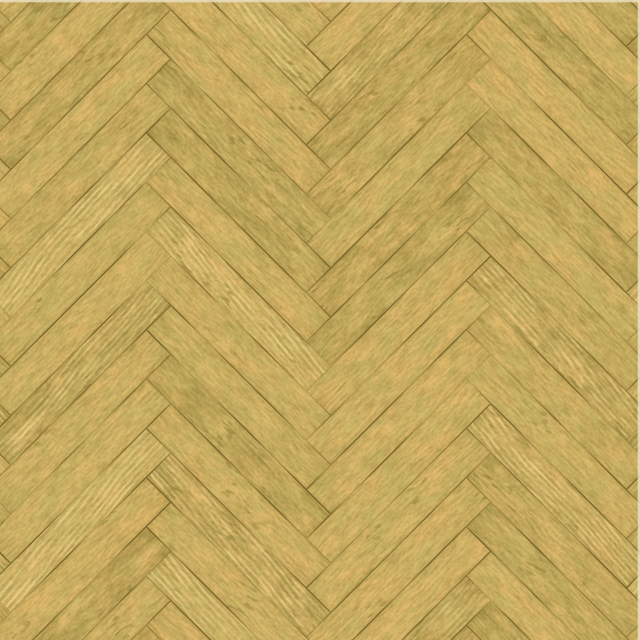
Reproduce this texture procedurally as a Shadertoy shader.

```glsl
// Honey-coloured oak herringbone parquet with varied planks and thin joints.
#define REPEATS_X 2.0
#define REPEATS_Y 13.0
#define OFFSET vec2(0.56, -0.11)
#define JOINT_HALF_WIDTH 0.016
#define EDGE_WIDTH 0.0035
#define OLIVE vec3(0.772, 0.690, 0.388)
#define WARM vec3(0.842, 0.698, 0.402)
#define SHADE vec3(0.600, 0.525, 0.245)
#define PALE vec3(0.885, 0.780, 0.500)
#define JOINT vec3(0.470, 0.390, 0.160)
#define EDGE vec3(0.930, 0.890, 0.780)

// Plank length, measured in plank widths
const float LENGTH = REPEATS_Y / REPEATS_X;

vec3 hash3(vec3 p) {
    p = fract(p * vec3(0.1031, 0.1130, 0.0973));
    p += dot(p, p.yxz + 33.33);
    return fract((p.xxy + p.yzz) * p.zyx);
}

vec2 gradient(vec2 cell) {
    float angle = 6.2832 * hash3(vec3(cell, 7.0)).x;
    return vec2(cos(angle), sin(angle));
}

float gradientNoise(vec2 p) {
    vec2 i = floor(p), f = p - i;
    vec2 u = f * f * f * (f * (f * 6.0 - 15.0) + 10.0);
    vec2 e = vec2(0.0, 1.0);
    float low = mix(dot(gradient(i), f), dot(gradient(i + e.yx), f - e.yx), u.x);
    float high = mix(dot(gradient(i + e.xy), f - e.xy), dot(gradient(i + e.yy), f - e.yy), u.x);
    return mix(low, high, u.y);
}

float fbm(vec2 p) {
    float sum = 0.0, amplitude = 1.0;
    for (int i = 0; i < 4; i++) {
        sum += amplitude * gradientNoise(p);
        p = p * 2.03 + 17.3;
        amplitude *= 0.65;
    }
    return sum;
}

// Returns position in the plank (along, across); id identifies the plank
vec2 herringbone(vec2 grid, out vec3 id) {
    float column = floor(grid.x / (2.0 * LENGTH));
    grid.x -= column * 2.0 * LENGTH;
    vec2 d = 0.5 * vec2(grid.x + grid.y, grid.x - grid.y);

    // Rising planks
    float row = -floor(d.y);
    vec2 local = vec2(d.x - row, fract(d.y));
    float kind = 0.0;

    // Falling planks, which may start in the previous column
    if (local.x < 0.0 || local.x >= LENGTH) {
        if (local.x < 0.0) {
            d += LENGTH;
            column -= 1.0;
        }
        row = floor(d.x - LENGTH);
        local = vec2(d.y + row, fract(d.x - LENGTH));
        kind = 1.0;
    }
    id = vec3(mod(column, REPEATS_X), mod(row, REPEATS_Y), kind);
    return clamp(local, vec2(0.0), vec2(LENGTH, 1.0));
}

vec3 oak(vec2 local, vec3 id) {
    vec3 tone = hash3(id * 19.7 + 3.1);
    vec3 figure = hash3(id * 31.3 + 11.9);
    vec2 p = local + floor(figure.xy * 90.0) + 5.0;

    // Broad tints and mottling
    float tint = 0.25 + 0.4 * tone.x + 0.8 * fbm(p * vec2(0.8, 2.0) + 7.0);
    vec3 color = mix(OLIVE, WARM, clamp(tint, 0.0, 1.0));
    float darkPlank = smoothstep(0.6, 0.9, tone.y);
    float mottle = fbm(p * vec2(0.9, 2.4));
    float shade = 0.05 + 0.2 * darkPlank + (0.15 + 0.28 * darkPlank) * mottle;

    // Fine, nearly straight grain along the plank
    float drift = 0.12 * gradientNoise(p * vec2(0.6, 1.0) + 29.0);
    vec2 fibre = vec2(p.x, p.y + drift);
    shade += 0.20 * gradientNoise(fibre * vec2(1.2, 8.0));
    shade += 0.42 * gradientNoise(fibre * vec2(2.8, 13.0) + 41.0);
    shade += 0.30 * gradientNoise(p * vec2(9.0, 15.0) + 53.0);

    // Thin pores gathered in patches
    float patchy = smoothstep(-0.1, 0.35, gradientNoise(p * vec2(0.6, 1.6) + 71.0));
    shade += 0.30 * patchy * smoothstep(0.12, 0.4, gradientNoise(fibre * vec2(1.6, 15.0) + 83.0));

    // Narrow light and dark bands on a few planks
    float bend = gradientNoise(p * vec2(0.35, 0.8) + 23.0);
    float stripe = sin(42.0 * (local.y + 0.08 * local.x) + 9.0 * bend);
    float striped = smoothstep(0.82, 0.9, figure.z) * (0.7 + gradientNoise(p * vec2(0.8, 3.0)));
    shade += 0.20 * striped * stripe;
    color = mix(color, PALE, striped * (0.2 + 0.4 * smoothstep(0.1, 1.0, -stripe)));

    // Clusters of slanted dark flecks
    vec2 slant = vec2(2.6 * p.x + 2.4 * p.y, 8.0 * p.y - 2.2 * p.x);
    float cluster = smoothstep(0.15, 0.4, gradientNoise(p * vec2(0.7, 1.1) + 61.0));
    float fleck = smoothstep(0.12, 0.4, gradientNoise(slant));
    shade += 0.5 * step(0.45, tone.z) * cluster * fleck;

    // Slightly darker plank ends
    float endDistance = min(local.x, LENGTH - local.x);
    shade += 0.16 * tone.z * exp(-1.8 * endDistance);
    return mix(color, SHADE, clamp(shade, -0.2, 0.85));
}

void mainImage(out vec4 fragColor, in vec2 fragCoord) {
    vec2 uv = fragCoord / iResolution.xy;
    vec3 id;
    vec2 local = herringbone(uv * 2.0 * REPEATS_Y + OFFSET, id);
    vec3 color = oak(local, id);

    // Thin soft joints, uneven in strength
    float pixel = sqrt(2.0) * REPEATS_Y / iResolution.y;
    vec2 toSide = min(local, vec2(LENGTH, 1.0) - local);
    float gap = min(toSide.x, toSide.y);
    float line = 1.0 - smoothstep(JOINT_HALF_WIDTH - 0.5 * pixel, JOINT_HALF_WIDTH + 0.9 * pixel, gap);
    float strength = clamp(0.62 + 1.3 * gradientNoise(uv * 11.0), 0.25, 0.95);
    color = mix(color, JOINT, strength * max(line, 0.16 * exp(-12.0 * gap)));

    // Pale rim along the top and right
    float rim = min(1.0 - uv.x, 1.0 - uv.y);
    float soft = 1.0 / iResolution.y;
    color = mix(color, EDGE, 0.8 * (1.0 - smoothstep(EDGE_WIDTH - soft, EDGE_WIDTH + soft, rim)));
    fragColor = vec4(color, 1.0);
}
```
